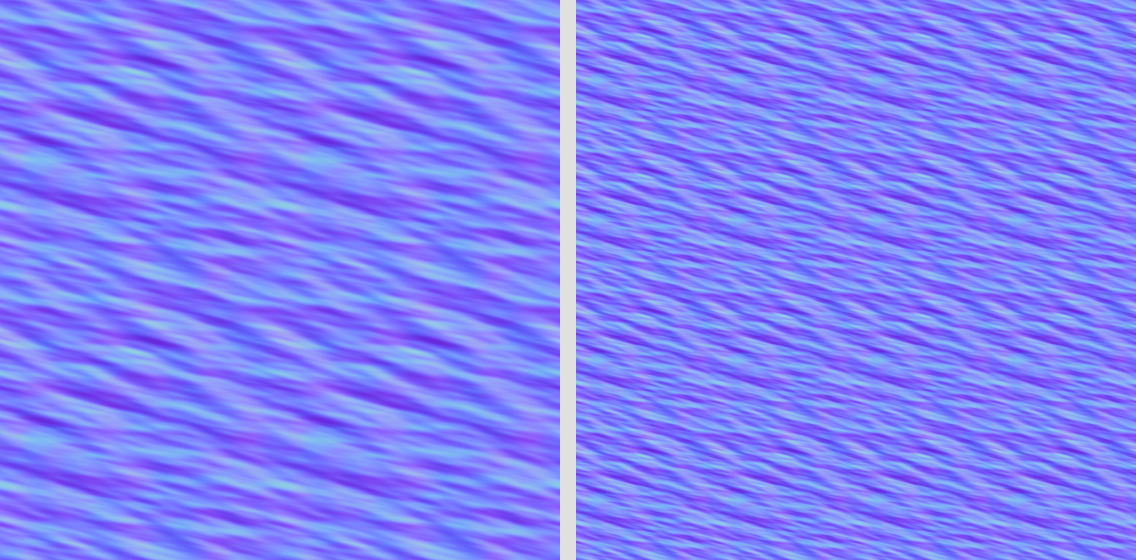
Left, the tile; right, the same tile 2 across and 2 down.
A WebGL 1 fragment shader for this texture map:

```glsl
precision highp float;
// Seamless tangent-space normal map of soft, slanted, wind-combed streaks.

uniform vec2 u_resolution;

#define TILES 2.0          // whole repeats across the canvas
#define RELIEF 1.0         // overall steepness of the surface
#define BROAD_SLOPE 0.26   // steepness given by each streak size
#define LONG_SLOPE 0.27
#define THIN_SLOPE 0.17
#define FINE_SLOPE 0.09
#define SAMPLE_STEP 0.001  // distance between height samples, in tiles

float hash(vec2 cell, float seed) {
  vec3 h = fract(vec3(cell.xyx + seed * 17.3) * vec3(0.1031, 0.1030, 0.0973));
  h += dot(h, h.yzx + 33.33);
  return fract((h.x + h.y) * h.z);
}

// Wraps a sheared lattice: one tile to the right lies "drop" cells higher.
vec2 wrapCell(vec2 cell, vec2 cells, float drop) {
  float column = floor((cell.x + 0.5) / cells.x);
  cell -= column * vec2(cells.x, drop);
  cell.y -= cells.y * floor((cell.y + 0.5) / cells.y);
  return floor(cell + 0.5);
}

float cornerRamp(vec2 cell, vec2 offset, vec2 cells, float drop, float seed) {
  float angle = 6.2832 * hash(wrapCell(cell, cells, drop), seed);
  return dot(vec2(cos(angle), sin(angle)), offset);
}

// Periodic gradient noise stretched along lines that fall to the right.
float streakNoise(vec2 p, vec2 cells, float drop, float seed) {
  p += vec2(0.37, 0.61) * seed;
  vec2 q = p * cells + vec2(0.0, drop * p.x);
  vec2 cell = floor(q);
  vec2 f = q - cell;
  vec2 fade = f * f * f * (f * (f * 6.0 - 15.0) + 10.0);
  vec2 right = vec2(1.0, 0.0);
  vec2 up = vec2(0.0, 1.0);
  float bottom = mix(cornerRamp(cell, f, cells, drop, seed),
                     cornerRamp(cell + right, f - right, cells, drop, seed), fade.x);
  float top = mix(cornerRamp(cell + up, f - up, cells, drop, seed),
                  cornerRamp(cell + 1.0, f - 1.0, cells, drop, seed), fade.x);
  return mix(bottom, top, fade.y);
}

// One streak size, scaled so that its steepness is independent of its size.
float streaks(vec2 p, vec2 cells, float drop, float slope, float seed) {
  return streakNoise(p, cells, drop, seed) * slope / cells.y;
}

float height(vec2 p) {
  return streaks(p, vec2(3.0, 9.0), 3.0, BROAD_SLOPE, 1.0)
       + streaks(p, vec2(5.0, 18.0), 5.0, LONG_SLOPE, 2.0)
       + streaks(p, vec2(8.0, 32.0), 7.0, THIN_SLOPE, 3.0)
       + streaks(p, vec2(11.0, 48.0), 9.0, FINE_SLOPE, 4.0);
}

void main() {
  vec2 p = fract(gl_FragCoord.xy / u_resolution * TILES);

  // Surface slope from neighbouring heights
  float here = height(p);
  vec2 slope = vec2(height(p + vec2(SAMPLE_STEP, 0.0)) - here,
                    height(p + vec2(0.0, SAMPLE_STEP)) - here) / SAMPLE_STEP;

  // Encode the unit normal as a colour
  vec3 normal = normalize(vec3(-slope * RELIEF, 1.0));
  gl_FragColor = vec4(normal * 0.5 + 0.5, 1.0);
}
```
